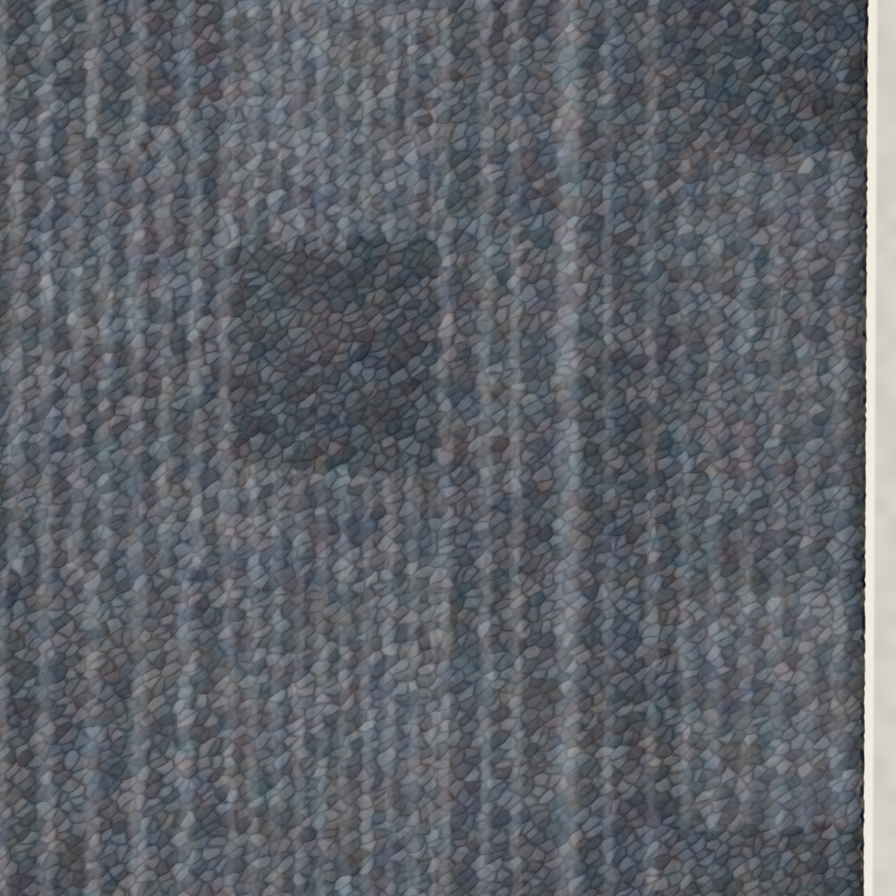
A three.js fragment shader for this texture:

```glsl
// Grey-blue loop-pile carpet with woven panels of pale vertical ribs, ending at a pale wall strip.
// Slanted cellular tufts give the pile; ribs and panel boxes set its tone,
// and value noise adds wear, tint and a ragged dark seam at the right.
#define TUFT_SIZE vec2(0.0185, 0.0105)
#define TUFT_ANGLE 0.68
#define BASE_TONE 0.372
#define RIB_GAIN 0.105
#define TUFT_GAIN 0.15
#define GAP_DEPTH 0.085
#define TINT_GAIN 0.055
#define SEAM_X 0.9605
#define CREAM vec3(0.94, 0.93, 0.88)
#define WALL vec3(0.83, 0.81, 0.78)

varying vec2 vUv;

float hash(vec2 p) {
  return fract(sin(dot(p, vec2(127.1, 311.7))) * 43758.5453);
}

float noise(vec2 p) {
  vec2 i = floor(p), f = fract(p);
  f = f * f * (3.0 - 2.0 * f);
  return mix(mix(hash(i), hash(i + vec2(1.0, 0.0)), f.x),
             mix(hash(i + vec2(0.0, 1.0)), hash(i + vec2(1.0, 1.0)), f.x), f.y);
}

// Soft-edged box: 1 inside, 0 outside
float panel(vec2 p, vec2 lo, vec2 hi) {
  vec2 s = smoothstep(lo - 0.006, lo + 0.006, p) * (1.0 - smoothstep(hi - 0.006, hi + 0.006, p));
  return s.x * s.y;
}

// One pale line, and a row of them repeated across
float line(float x, float center, float halfWidth) {
  return 1.0 - smoothstep(halfWidth * 0.35, halfWidth * 1.3, abs(x - center));
}

float ribs(float x, float first, float period, float halfWidth) {
  return line(fract((x - first) / period + 0.5) * period, 0.5 * period, halfWidth);
}

// Nearest tuft: x = offset across it, y = gap to its neighbour, zw = cell id
vec4 tuft(vec2 p) {
  float c = cos(TUFT_ANGLE), s = sin(TUFT_ANGLE);
  vec2 q = vec2(c * p.x + s * p.y, c * p.y - s * p.x) / TUFT_SIZE;
  vec2 cell = floor(q), id = cell;
  float near = 9.0, next = 9.0, across = 0.0;
  for (int j = -1; j <= 1; j++) {
    for (int i = -1; i <= 1; i++) {
      vec2 n = cell + vec2(float(i), float(j));
      vec2 d = q - n - 0.12 - 0.76 * vec2(hash(n), hash(n + 41.3));
      float dist = length(d);
      if (dist < near) {
        next = near;
        near = dist;
        across = d.y;
        id = n;
      } else {
        next = min(next, dist);
      }
    }
  }
  return vec4(across, next - near, id);
}

// Rib strength (x) and tone shift (y) of the woven layout
vec2 weave(vec2 p) {
  float x = p.x;
  float left = panel(p, vec2(-1.0), vec2(0.257, 2.0));
  float dense = panel(p, vec2(-1.0, 0.36), vec2(0.257, 0.85));
  float mid = panel(p, vec2(0.257, -1.0), vec2(0.487, 2.0));
  float plain = panel(p, vec2(0.257, 0.48), vec2(0.487, 0.73));
  float topLight = panel(p, vec2(0.257, 0.73), vec2(0.487, 2.0));
  float right = panel(p, vec2(0.757, -1.0), vec2(1.1, 2.0));
  float rightTop = panel(p, vec2(0.757, 0.83), vec2(1.1, 2.0));
  float rightLight = panel(p, vec2(0.757, 0.075), vec2(1.1, 0.335));
  float rightFoot = panel(p, vec2(0.757, -1.0), vec2(1.1, 0.075));

  float rib = left * mix(ribs(x, 0.051, 0.052, 0.010), ribs(x, 0.051, 0.0333, 0.009), dense);
  rib += (mid - plain) * 0.8 * ribs(x, 0.282, 0.0255, 0.007);
  rib += right * (0.65 - 0.35 * max(rightTop, rightFoot)) * ribs(x, 0.797, 0.0345, 0.009);
  rib += line(x, 0.496, 0.007) + line(x, 0.542, 0.008) + line(x, 0.575, 0.007);
  rib += 1.15 * line(x, 0.634, 0.014) + 0.8 * line(x, 0.679, 0.007) + 0.8 * line(x, 0.727, 0.008);

  float shift = 0.042 * topLight + 0.045 * rightLight + 0.018 * (mid - plain - topLight);
  shift -= 0.022 * plain + 0.035 * rightTop + 0.03 * rightFoot;
  shift -= 0.02 * panel(p, vec2(0.65, -1.0), vec2(0.757, 2.0));
  return vec2(rib, shift);
}

vec3 carpet(vec2 p) {
  vec2 wobble = vec2(noise(p * 75.0), noise(p * 75.0 + 19.0)) - 0.5;
  vec4 t = tuft(p + 0.005 * wobble);
  vec2 w = weave(p + wobble * vec2(0.008, 0.025));
  float worn = 0.55 + 0.6 * noise(p * vec2(40.0, 24.0) + 7.0);
  float gap = 1.0 - smoothstep(0.0, 0.42, t.y);

  float tone = BASE_TONE + w.y + RIB_GAIN * w.x * worn;
  tone += TUFT_GAIN * (hash(t.zw + 5.0) - 0.5) * (1.0 - 0.6 * gap);
  tone += 0.045 * t.x - GAP_DEPTH * gap * (1.0 - 0.35 * min(w.x, 1.0));
  tone += 0.06 * (noise(p * 210.0) - 0.5) + 0.05 * (noise(p * 9.0) - 0.5);

  // Yarn tint: patches of blue, teal and dull rose
  float warm = noise(p * 48.0 + 60.0) + 0.5 * noise(p * 110.0) - 0.75;
  float green = noise(p * 42.0 + 90.0) - 0.5;
  vec3 tint = TINT_GAIN * vec3(warm, 0.5 * green, -0.6 * warm);
  return clamp(tone + vec3(-0.012, 0.002, 0.029) + tint, 0.1, 0.66);
}

void main() {
  vec2 p = vUv;
  float x = p.x - SEAM_X - 0.005 * p.y;
  float ragged = 0.0025 * (noise(vec2(3.0, p.y * 190.0)) - 0.5);
  vec3 color = carpet(p);

  // Dark seam, cream trim, then the faintly mottled wall
  vec3 seam = mix(vec3(0.07, 0.08, 0.12), vec3(0.36, 0.34, 0.28), noise(vec2(8.0, p.y * 150.0)));
  color *= 1.0 - 0.22 * smoothstep(-0.02, 0.0, x);
  color = mix(color, seam, smoothstep(-0.002, 0.001, x + ragged));
  color = mix(color, CREAM, smoothstep(0.002, 0.0045, x + 0.5 * ragged));
  vec3 wall = WALL + 0.045 * (noise(p * 55.0) - 0.5);
  color = mix(color, wall, smoothstep(0.011, 0.016, x));
  gl_FragColor = vec4(color, 1.0);
}
```
